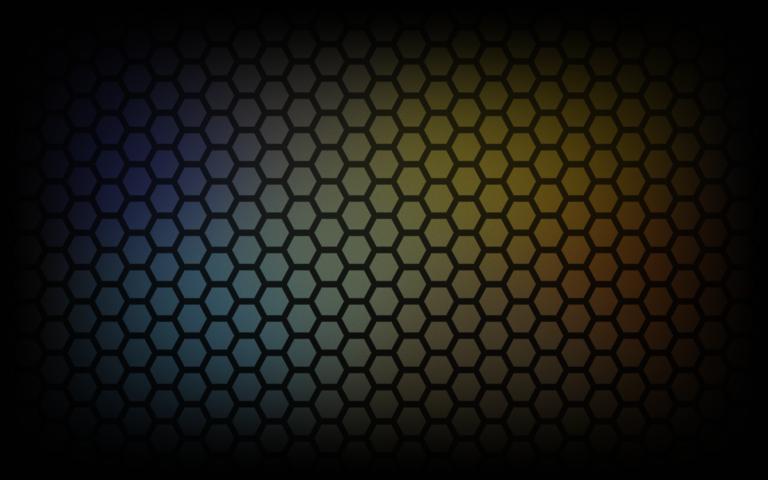
A WebGL 1 fragment shader for this pattern:

```glsl
precision highp float;
// Honeycomb mesh of dark lines over a multicoloured glow that fades to black.

uniform vec2 u_resolution;

const float PI = 3.14159265;
const vec2 REPEATS = vec2(14.0, 14.0);      // column pairs across, rows down
const vec2 GRAIN_CELLS = vec2(400.0, 250.0);
const float GRAIN = 0.06;
const float HEX_RADIUS = 0.405;             // inner radius, in row heights
const float BRIGHTNESS = 0.87;

vec2 randomGradient(vec2 cell, vec2 period) {
  cell = mod(cell, period);
  float h = fract(sin(dot(cell, vec2(12.99, 78.23))) * 43758.5);
  return vec2(cos(2.0 * PI * h), sin(2.0 * PI * h));
}

// Gradient noise that wraps after a whole period of cells.
float gradientNoise(vec2 p, vec2 period) {
  vec2 i = floor(p);
  vec2 f = p - i;
  vec2 u = f * f * f * (f * (f * 6.0 - 15.0) + 10.0);
  vec2 e = vec2(1.0, 0.0);
  float a = dot(randomGradient(i, period), f);
  float b = dot(randomGradient(i + e.xy, period), f - e.xy);
  float c = dot(randomGradient(i + e.yx, period), f - e.yx);
  float d = dot(randomGradient(i + e.xx, period), f - e.xx);
  return mix(mix(a, b, u.x), mix(c, d, u.x), u.y);
}

// Distance measure of a flat-topped hexagon around the origin.
float hexRadius(vec2 p) {
  p = abs(p);
  return max(p.y, p.x * 0.866 + p.y * 0.5);
}

// Two interleaved lattices of hexagons; one unit is a column pair by a row.
float honeycomb(vec2 p) {
  vec2 stretch = vec2(1.732, 1.0);
  vec2 a = (fract(p + 0.5) - 0.5) * stretch;
  vec2 b = (fract(p) - 0.5) * stretch;
  return min(hexRadius(a), hexRadius(b));
}

// Adds one periodic bump of colour; alpha collects the weights.
vec4 tint(vec2 uv, vec2 center, vec3 color) {
  vec2 falloff = 1.0 - cos(2.0 * PI * (uv - center));
  return vec4(color, 1.0) * exp(-dot(falloff, vec2(2.6, 1.5)));
}

vec3 glowColor(vec2 uv) {
  vec4 sum = tint(uv, vec2(0.17, 0.68), vec3(0.15, 0.17, 0.48)); // blue
  sum += tint(uv, vec2(0.25, 0.36), vec3(0.24, 0.44, 0.54));     // teal
  sum += tint(uv, vec2(0.43, 0.50), vec3(0.42, 0.47, 0.37));     // sage
  sum += tint(uv, vec2(0.36, 0.78), vec3(0.33, 0.31, 0.29));     // taupe
  sum += tint(uv, vec2(0.60, 0.69), vec3(0.47, 0.43, 0.13));     // olive
  sum += tint(uv, vec2(0.76, 0.70), vec3(0.50, 0.39, 0.04));     // gold
  sum += tint(uv, vec2(0.85, 0.44), vec3(0.42, 0.20, 0.05));     // orange
  sum += tint(uv, vec2(0.64, 0.26), vec3(0.32, 0.28, 0.20));     // brown
  return sum.rgb / sum.a;
}

// Light is full in the middle and falls smoothly to zero on every edge.
float vignette(vec2 uv) {
  vec2 s = max(sin(PI * uv), 0.0);
  return smoothstep(0.0, 1.0, pow(s.x, 0.8) * s.y);
}

// Share of the light on the lines: paler in the upper half, darker below.
float lineShade(float y) {
  return 0.25 - 0.1 * sin(2.0 * PI * y);
}

void main() {
  vec2 uv = gl_FragCoord.xy / u_resolution;

  // Mesh
  float radius = honeycomb(uv * REPEATS - vec2(0.0, 0.21));
  float blur = REPEATS.y / u_resolution.y;
  float line = smoothstep(HEX_RADIUS - blur, HEX_RADIUS + blur, radius);

  // Light, with a fine grain
  vec3 color = glowColor(uv) * vignette(uv) * BRIGHTNESS;
  color *= 1.0 + GRAIN * gradientNoise(uv * GRAIN_CELLS, GRAIN_CELLS);

  color *= mix(1.0, lineShade(uv.y), line);
  gl_FragColor = vec4(color + 0.004, 1.0);
}
```
